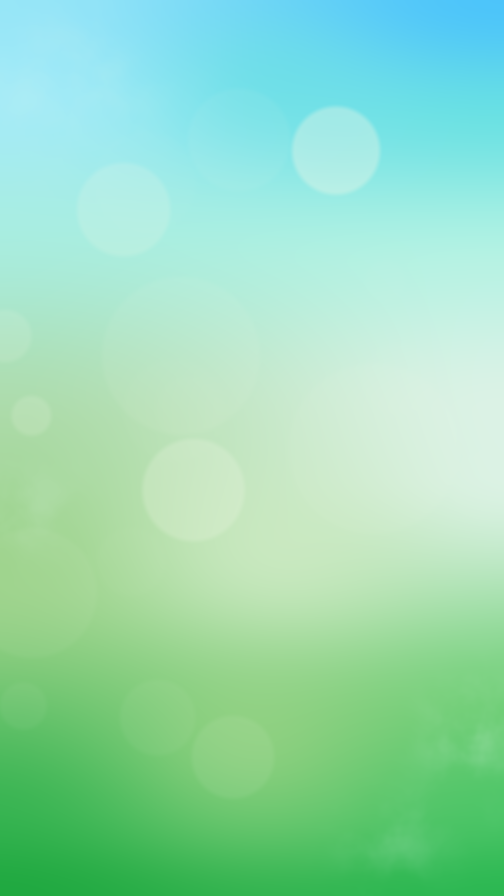
A Shadertoy shader for this background:

```glsl
// Soft spring background: blue sky fading to green, with pale bokeh discs and mist.

vec2 hash2(vec2 p) {
    p = vec2(dot(p, vec2(127.1, 311.7)), dot(p, vec2(269.5, 183.3)));
    return fract(sin(p) * 43758.5);
}

float gradientNoise(vec2 p) {
    vec2 i = floor(p), f = fract(p);
    vec2 u = f * f * f * (f * (f * 6.0 - 15.0) + 10.0);
    vec2 e = vec2(0, 1);
    float a = dot(hash2(i) * 2.0 - 1.0, f);
    float b = dot(hash2(i + e.yx) * 2.0 - 1.0, f - e.yx);
    float c = dot(hash2(i + e.xy) * 2.0 - 1.0, f - e.xy);
    float d = dot(hash2(i + e.yy) * 2.0 - 1.0, f - e.yy);
    return mix(mix(a, b, u.x), mix(c, d, u.x), u.y);
}

float fbm(vec2 p) {
    float sum = 0.0, amp = 0.5;
    for (int i = 0; i < 4; i++) {
        sum += amp * gradientNoise(p);
        p = p * 2.03 + 7.1;
        amp *= 0.5;
    }
    return sum;
}

// Gaussian spot, one at its centre
float glow(vec2 p, vec2 centre, vec2 size) {
    vec2 d = (p - centre) / size;
    return exp(-dot(d, d));
}

// Filled disc with a softly lit rim
float disc(vec2 p, vec2 centre, float radius) {
    float d = length(p - centre) - radius;
    return (1.0 - smoothstep(-0.004, 0.004, d)) * (0.94 + 0.08 * exp(-abs(d) * 120.0));
}

vec3 leftRamp(float y) {
    vec3 c = mix(vec3(0.12, 0.66, 0.25), vec3(0.20, 0.70, 0.31), smoothstep(0.0, 0.10, y));
    c = mix(c, vec3(0.60, 0.82, 0.53), smoothstep(0.07, 0.35, y));
    c = mix(c, vec3(0.68, 0.86, 0.67), smoothstep(0.35, 0.58, y));
    c = mix(c, vec3(0.66, 0.93, 0.88), smoothstep(0.52, 0.76, y));
    c = mix(c, vec3(0.64, 0.92, 0.97), smoothstep(0.72, 0.90, y));
    return mix(c, vec3(0.59, 0.90, 0.97), smoothstep(0.88, 1.0, y));
}

vec3 rightRamp(float y) {
    vec3 c = mix(vec3(0.17, 0.72, 0.32), vec3(0.29, 0.77, 0.40), smoothstep(0.0, 0.10, y));
    c = mix(c, vec3(0.44, 0.81, 0.47), smoothstep(0.08, 0.23, y));
    c = mix(c, vec3(0.86, 0.95, 0.90), smoothstep(0.20, 0.47, y));
    c = mix(c, vec3(0.70, 0.95, 0.89), smoothstep(0.54, 0.75, y));
    c = mix(c, vec3(0.41, 0.88, 0.89), smoothstep(0.70, 0.89, y));
    return mix(c, vec3(0.30, 0.77, 0.98), smoothstep(0.86, 1.0, y));
}

vec3 addBokeh(vec3 col, vec2 p) {
    // Main discs: centre, radius, opacity
    vec4 discs[12] = vec4[12](
        vec4(0.375, 0.832, 0.049, 0.38), vec4(0.138, 0.766, 0.052, 0.19),
        vec4(0.216, 0.453, 0.057, 0.24), vec4(0.202, 0.603, 0.088, 0.07),
        vec4(0.035, 0.536, 0.022, 0.17), vec4(0.006, 0.625, 0.029, 0.14),
        vec4(0.260, 0.155, 0.046, 0.08), vec4(0.036, 0.338, 0.072, 0.05),
        vec4(0.267, 0.844, 0.057, 0.06), vec4(0.417, 0.499, 0.095, 0.05),
        vec4(0.176, 0.199, 0.042, 0.05), vec4(0.026, 0.212, 0.026, 0.05));
    vec3 light = vec3(0.95, 0.97, 0.91);
    for (int i = 0; i < 12; i++)
        col = mix(col, light, discs[i].w * disc(p, discs[i].xy, discs[i].z));

    // Barely visible discs scattered among them
    for (int i = 0; i < 8; i++) {
        vec2 h = hash2(vec2(float(i), 3.7));
        vec2 centre = vec2(h.x * 0.56, 0.12 + 0.78 * h.y);
        float radius = 0.02 + 0.04 * fract(h.x * 17.0);
        col = mix(col, light, 0.02 * disc(p, centre, radius));
    }
    return col;
}

void mainImage(out vec4 fragColor, in vec2 fragCoord) {
    vec2 p = fragCoord / iResolution.y;
    float x = fragCoord.x / iResolution.x;

    // Sky to meadow, blended from side to side
    vec3 col = mix(leftRamp(p.y), rightRamp(p.y), smoothstep(0.0, 1.0, x));

    // Broad light in the middle of the canvas
    col = mix(col, vec3(0.40, 0.87, 0.89), 0.6 * glow(p, vec2(0.30, 0.91), vec2(0.12, 0.08)));
    col = mix(col, vec3(0.58, 0.82, 0.51), 0.85 * glow(p, vec2(0.28, 0.18), vec2(0.16, 0.13)));
    col = mix(col, vec3(0.81, 0.92, 0.77), 0.80 * glow(p, vec2(0.31, 0.38), vec2(0.17, 0.11)));

    // Wisps of mist near the edges
    float wisp = smoothstep(-0.15, 0.35, fbm(p * 14.0));
    float mist = 0.35 * glow(p, vec2(0.53, 0.18), vec2(0.05, 0.06))
               + 0.18 * glow(p, vec2(0.44, 0.06), vec2(0.06, 0.05))
               + 0.18 * glow(p, vec2(0.03, 0.43), vec2(0.07, 0.05))
               + 0.18 * glow(p, vec2(0.08, 0.91), vec2(0.10, 0.08));
    col = mix(col, vec3(0.86, 0.96, 0.90), mist * wisp);

    col = addBokeh(col, p);
    fragColor = vec4(col, 1.0);
}
```
